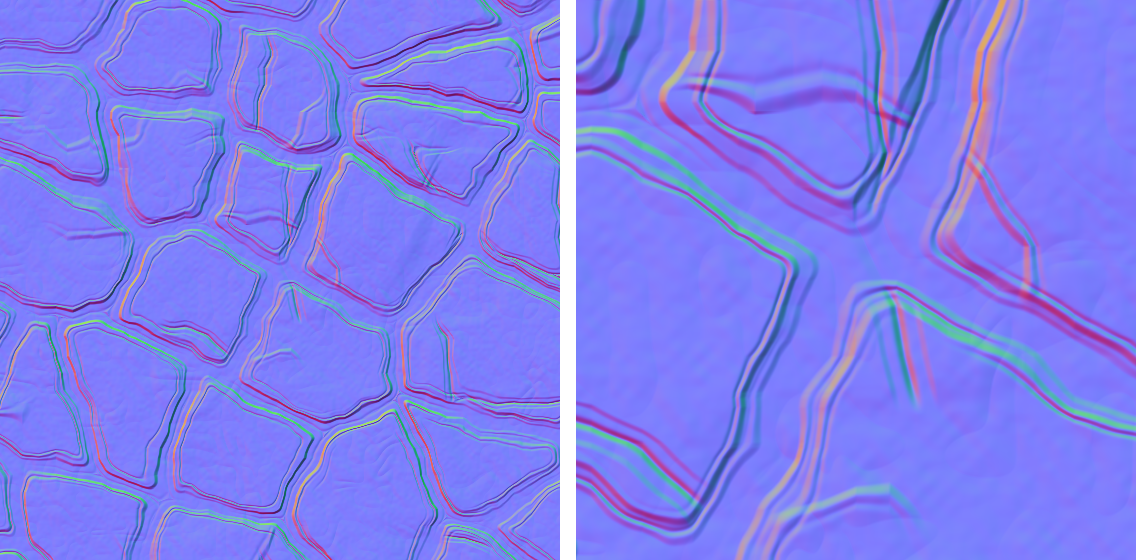
Left: the whole. Right: its middle third, enlarged.
This texture map is drawn by a Shadertoy shader. Its source:

```glsl
float hash(vec2 p) {
    return fract(sin(dot(p, vec2(127.1, 311.7))) * 43758.5453);
}

vec2 hash2(vec2 p) {
    return vec2(hash(p), hash(p + 57.3));
}

float lattice(vec2 i, vec2 w) {
    return mix(mix(hash(i), hash(i + vec2(1, 0)), w.x),
               mix(hash(i + vec2(0, 1)), hash(i + vec2(1, 1)), w.x), w.y);
}

float noise(vec2 p) {
    vec2 f = fract(p);
    return lattice(floor(p), f * f * (3.0 - 2.0 * f));
}

// Linear noise: bends straight lines into angular zigzags
float kink(vec2 p) {
    return lattice(floor(p), fract(p));
}

vec2 kink2(vec2 p) {
    return vec2(kink(p), kink(p + 41.7)) - 0.5;
}

float bump(float x) {
    return exp(-x * x);
}

float softMin(float a, float b, float k) {
    float h = max(k - abs(a - b), 0.0) / k;
    return min(a, b) - h * h * k * 0.25;
}

// Distance to the nearest Voronoi edge, with slightly rounded corners
float border(vec2 p) {
    vec2 cell = floor(p), f = fract(p), nearest = vec2(0), home = vec2(0);
    float best = 9.0;
    for (int y = -1; y <= 1; y++)
    for (int x = -1; x <= 1; x++) {
        vec2 g = vec2(x, y);
        vec2 r = g + 0.04 + 0.92 * hash2(cell + g) - f;
        if (dot(r, r) < best) {
            best = dot(r, r);
            nearest = r;
            home = g;
        }
    }
    float d = 1.0;
    for (int y = -2; y <= 2; y++)
    for (int x = -2; x <= 2; x++) {
        vec2 g = home + vec2(x, y);
        vec2 r = g + 0.04 + 0.92 * hash2(cell + g) - f;
        if (x != 0 || y != 0)
            d = softMin(d, dot(0.5 * (nearest + r), normalize(r - nearest)), 0.06);
    }
    return d;
}

float height(vec2 p) {
    vec2 w = p + 0.04 * kink2(p * 10.0) + 0.013 * kink2(p * 33.0);
    float wear = smoothstep(0.25, 0.75, noise(p * 8.0));
    float chip = smoothstep(0.3, 0.75, noise(p * 11.0 + 20.0));

    // Stone edges: main step, worn lip, wandering inner ledge, seam
    vec2 turned = mat2(0.88, 0.47, -0.47, 0.88) * w;
    float d = border(turned * vec2(4.1, 4.7) + 3.0) / 4.4;
    d += 0.002 * (noise(p * 70.0) - 0.5);
    float inner = d + 0.012 * (kink(p * 15.0 + 5.0) - 0.5);
    float h = 0.0042 * (0.3 + wear) * smoothstep(0.010, 0.015, d);
    h -= 0.0016 * chip * bump((d - 0.0175) / 0.0017);
    h += 0.0024 * (1.0 - wear) * smoothstep(0.020, 0.025, inner);
    h -= 0.0013 * (1.0 - chip) * bump((inner - 0.028) / 0.0018);
    h -= 0.0010 * wear * bump(d / 0.0025);

    // Cracks and zigzag ledges inside the stones
    float inside = smoothstep(0.012, 0.026, d);
    float c = border(w.yx * 4.0 + 7.0) / 4.0;
    float broken = inside * smoothstep(0.58, 0.70, noise(p * 6.0 + 3.0));
    h -= 0.0026 * broken * bump(c / 0.0022);
    h += 0.0012 * broken * smoothstep(0.008, 0.012, c);
    float level = kink(p * 6.0 + 11.0) + 0.12 * kink(p * 25.0) - 0.56;
    float split = inside * smoothstep(0.55, 0.72, noise(p * 4.5 + 31.0));
    h += 0.0028 * split * smoothstep(0.0, 0.03, level);
    h -= 0.0010 * split * bump((level - 0.05) / 0.012);

    // Faint wrinkles and slanted scratches
    vec2 r = mat2(0.8, -0.6, 0.6, 0.8) * p;
    vec2 bent = p + 0.05 * vec2(wear, chip);
    h += 0.0012 * abs(noise(bent * 14.0) - 0.5);
    h += 0.0012 * abs(noise(bent * 38.0 + 9.0) - 0.5);
    h += 0.0006 * noise(r * vec2(95.0, 20.0));
    h += 0.0003 * noise(p * 140.0);
    return h;
}

void mainImage(out vec4 fragColor, in vec2 fragCoord) {
    vec2 p = fragCoord / iResolution.y;
    vec2 e = vec2(0.0009, 0.0);
    vec2 slope = vec2(height(p + e.xy) - height(p - e.xy),
                      height(p - e.yx) - height(p + e.yx)) / (2.0 * e.x);

    // Encode the tilt; steep faces lose blue
    vec2 tilt = slope / sqrt(1.0 + dot(slope, slope));
    float steep = length(tilt);
    vec3 color = vec3(0.493 + 0.5 * tilt, 1.0 - 0.2 * steep - 0.65 * steep * steep);
    fragColor = vec4(clamp(color, 0.0, 1.0), 1.0);
}
```
